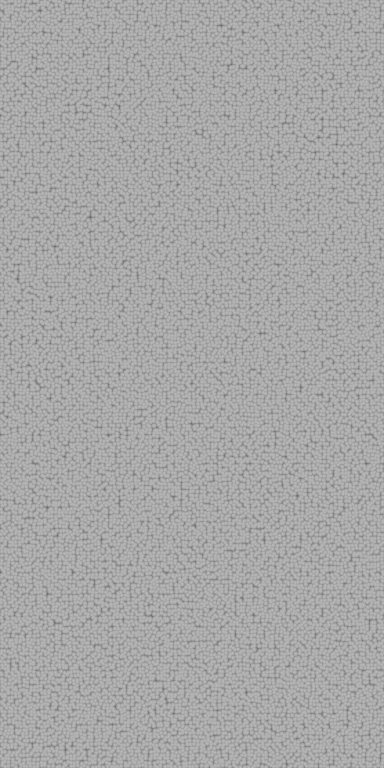
Write a WebGL 1 fragment shader that draws this texture.

```glsl
precision highp float;
// Fine grey pebbled grain: tiny rounded bumps parted by dark creases.
uniform vec2 u_resolution;

vec2 hash2(vec2 cell) {
  vec3 p = fract(cell.xyx * vec3(0.1031, 0.1030, 0.0973));
  p += dot(p, p.yzx + 33.33);
  return fract((p.xx + p.yz) * p.zy);
}

// Squared distance to the nearest bump centre on a jittered grid
float bumpDistance(vec2 p) {
  vec2 cell = floor(p);
  vec2 local = fract(p);
  float nearest = 4.0;
  for (int y = -1; y <= 1; y++) {
    for (int x = -1; x <= 1; x++) {
      vec2 offset = vec2(float(x), float(y));
      vec2 centre = offset + 0.5 + 0.7 * (hash2(cell + offset + 17.0) - 0.5);
      vec2 toCentre = centre - local;
      nearest = min(nearest, dot(toCentre, toCentre));
    }
  }
  return nearest;
}

void main() {
  vec2 uv = gl_FragCoord.xy / u_resolution.x;
  float d = bumpDistance(uv * 106.0);

  // Light crowns fall off to creases, darkest where several bumps meet
  float grey = 0.715 - 0.27 * d - 0.08 * d * d;
  gl_FragColor = vec4(vec3(max(grey, 0.42)), 1.0);
}
```
